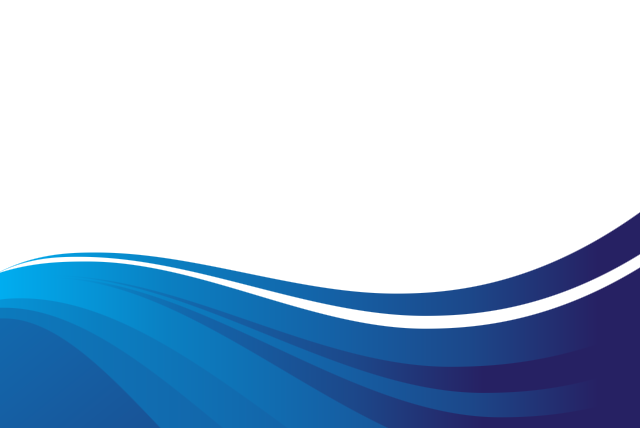
Reproduce this background procedurally as a Shadertoy shader.

```glsl
// Layered blue waves sweeping along the bottom of a white page.

// Height of a wave: rises to a crest, eases down to a trough, lifts to the right edge.
float wave(float x, float leftY, vec2 crest, vec2 trough, float rightY) {
    float y = mix(crest.y, trough.y, smoothstep(crest.x, trough.x, x));
    float rise = max(crest.x - x, 0.0) / crest.x;
    float lift = max(x - trough.x, 0.0) / abs(1.5 - trough.x);
    return y + (leftY - crest.y) * pow(rise, 2.5) + (rightY - trough.y) * pow(lift, 2.15);
}

// Smooth coverage of the area below a curve.
float below(float y, float curve) {
    float d = y - curve;
    return clamp(0.5 - d / fwidth(d), 0.0, 1.0);
}

// Cyan through blue to deep indigo.
vec3 ocean(float s) {
    vec3 c = mix(vec3(0.00, 0.68, 0.94), vec3(0.04, 0.50, 0.76), clamp(s / 0.39, 0.0, 1.0));
    c = mix(c, vec3(0.08, 0.38, 0.65), clamp((s - 0.39) / 0.39, 0.0, 1.0));
    c = mix(c, vec3(0.11, 0.28, 0.54), clamp((s - 0.78) / 0.32, 0.0, 1.0));
    return mix(c, vec3(0.15, 0.13, 0.39), clamp((s - 1.10) / 0.30, 0.0, 1.0));
}

void mainImage(out vec4 fragColor, in vec2 fragCoord) {
    vec2 p = fragCoord / iResolution.xy * vec2(1.5, 1.0);
    float x = p.x;
    vec3 light = ocean(x);
    vec3 dark = ocean(x + 0.27 * smoothstep(0.1, 0.5, x));
    vec3 white = vec3(1.0);

    // Upper ribbon, white gap and main body
    vec3 color = white;
    color = mix(color, light, below(p.y, wave(x, 0.365, vec2(0.225, 0.410), vec2(0.928, 0.314), 0.504)));
    color = mix(color, white, below(p.y, wave(x, 0.365, vec2(0.186, 0.400), vec2(0.996, 0.262), 0.406)));
    color = mix(color, light, below(p.y, wave(x, 0.363, vec2(0.205, 0.389), vec2(0.996, 0.232), 0.375)));

    // Alternating dark and light bands
    color = mix(color, dark, below(p.y, wave(x, 0.352, vec2(0.117, 0.357), vec2(1.055, 0.143), 0.235)));
    color = mix(color, light, below(p.y, wave(x, 0.350, vec2(0.117, 0.355), vec2(1.133, 0.082), 0.150)));
    color = mix(color, dark, below(p.y, wave(x, 0.348, vec2(0.117, 0.352), vec2(1.172, 0.025), 0.080)));
    color = mix(color, light, below(p.y, wave(x, 0.346, vec2(0.117, 0.350), vec2(1.211, -0.080), -0.080)));

    // Three nested hills in the lower left corner
    vec3 outerHill = ocean(0.21 + 0.8 * x);
    vec3 middleHill = ocean(0.46 + 0.5 * x);
    vec3 innerHill = ocean(0.68 + 0.4 * x + 0.5 * (0.26 - p.y));
    color = mix(color, outerHill, below(p.y, wave(x, 0.300, vec2(0.049, 0.303), vec2(1.299, -0.303), -0.303)));
    color = mix(color, middleHill, below(p.y, wave(x, 0.281, vec2(0.010, 0.281), vec2(1.035, -0.281), -0.281)));
    color = mix(color, innerHill, below(p.y, wave(x, 0.256, vec2(0.010, 0.256), vec2(0.742, -0.256), -0.256)));

    fragColor = vec4(color, 1.0);
}
```
